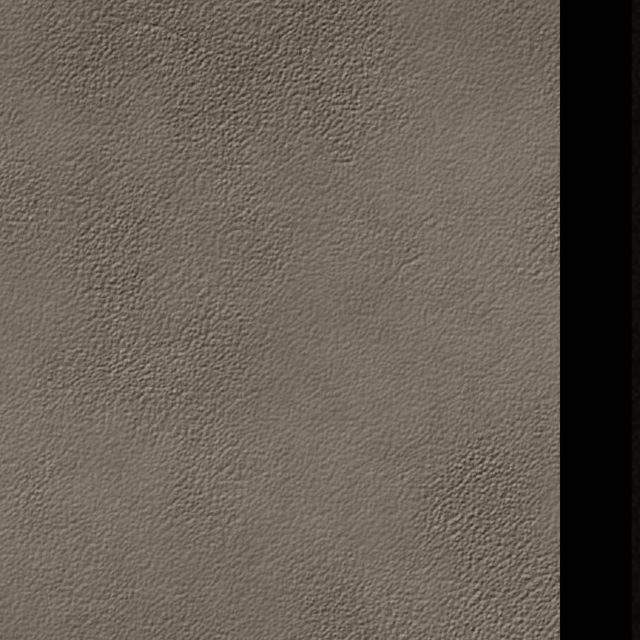
Give the GLSL for this texture, as a Shadertoy shader.

```glsl
// Taupe pebbled leather panel beside a black gap and a sliver of dark trim.
// Cellular pebbles, fine noise and sparse creases form a height field,
// embossed by a light from the upper left, with patchy relief strength.

const vec3 LEATHER = vec3(0.463, 0.423, 0.381);
const vec3 GAP = vec3(0.003, 0.003, 0.003);
const vec3 TRIM = vec3(0.060, 0.050, 0.040);
const float PANEL_EDGE = 0.875;
const float TRIM_EDGE = 0.987;
const vec2 TO_LIGHT = vec2(-0.6, 0.8);

vec2 hash22(vec2 p) {
    vec3 q = fract(vec3(p.xyx) * vec3(0.1031, 0.1030, 0.0973));
    q += dot(q, q.yzx + 33.33);
    return fract((q.xx + q.yz) * q.zy);
}

float valueNoise(vec2 p) {
    vec2 cell = floor(p);
    vec2 f = fract(p);
    f = f * f * (3.0 - 2.0 * f);
    float low = mix(hash22(cell).x, hash22(cell + vec2(1, 0)).x, f.x);
    float high = mix(hash22(cell + vec2(0, 1)).x, hash22(cell + vec2(1, 1)).x, f.x);
    return mix(low, high, f.y);
}

float fbm(vec2 p) {
    float sum = 0.0;
    float amplitude = 0.53;
    for (int i = 0; i < 4; i++) {
        sum += amplitude * valueNoise(p);
        p = mat2(1.6, 1.2, -1.2, 1.6) * p + 17.3;
        amplitude *= 0.5;
    }
    return sum;
}

// Rounded bump around each jittered cell centre
float pebbles(vec2 p, float jitter) {
    vec2 cell = floor(p);
    vec2 f = fract(p);
    float nearest = 4.0;
    for (int y = -1; y <= 1; y++) {
        for (int x = -1; x <= 1; x++) {
            vec2 offset = vec2(x, y);
            vec2 centre = 0.5 + jitter * (hash22(cell + offset) - 0.5);
            vec2 d = offset + centre - f;
            nearest = min(nearest, dot(d, d));
        }
    }
    return 1.0 - sqrt(nearest);
}

// Thin valleys along contours of a noise field, kept only in a few patches
float creases(vec2 p) {
    float contour = abs(fbm(p * 6.0 + 40.0) - 0.5);
    float patches = smoothstep(0.56, 0.70, fbm(p * 5.0 + 71.0));
    return patches * (1.0 - smoothstep(0.0, 0.022, contour));
}

float leatherHeight(vec2 p) {
    vec2 bend = 0.010 * vec2(valueNoise(p * 13.0), valueNoise(p * 13.0 + 50.0));
    vec2 q = mat2(0.78, -0.62, 0.62, 0.78) * (p + bend);
    float grain = 0.62 * pebbles(q * vec2(112.0, 138.0), 0.85);
    float fine = 0.50 * valueNoise(p * 225.0 + 9.0);
    return grain + fine - 0.35 * creases(p);
}

// Brightness change from the slope facing the light
float emboss(vec2 p, float reach) {
    vec2 stepToLight = 0.5 * reach * TO_LIGHT;
    return leatherHeight(p - stepToLight) - leatherHeight(p + stepToLight);
}

vec3 leather(vec2 p) {
    float roughness = smoothstep(0.32, 0.70, fbm(p * vec2(5.5, 4.5) + 3.0));
    float relief = mix(0.20, 0.46, roughness);
    float cloud = 0.060 * (fbm(p * 4.0 + 23.0) - 0.5);
    float mottling = 0.040 * (fbm(p * 38.0 + 8.0) - 0.5);
    float topShade = 0.030 * smoothstep(0.70, 1.0, p.y);
    float patchShade = 0.018 * (roughness - 0.4);
    float tone = relief * emboss(p, 0.0026) + cloud + mottling;
    return LEATHER + tone - topShade - patchShade;
}

vec3 trim(vec2 p) {
    return TRIM * (0.65 + 0.7 * valueNoise(p * 180.0));
}

float edgeMask(float x, float edge, float softness) {
    return smoothstep(edge - softness, edge + softness, x);
}

void mainImage(out vec4 fragColor, in vec2 fragCoord) {
    vec2 uv = fragCoord / iResolution.xy;
    float pixel = 1.0 / iResolution.x;

    // Panel, gap and trim from left to right
    vec3 color = mix(leather(uv), GAP, edgeMask(uv.x, PANEL_EDGE, 0.7 * pixel));
    color = mix(color, trim(uv), edgeMask(uv.x, TRIM_EDGE, 0.0015 + 0.5 * pixel));
    fragColor = vec4(clamp(color, 0.0, 1.0), 1.0);
}
```
